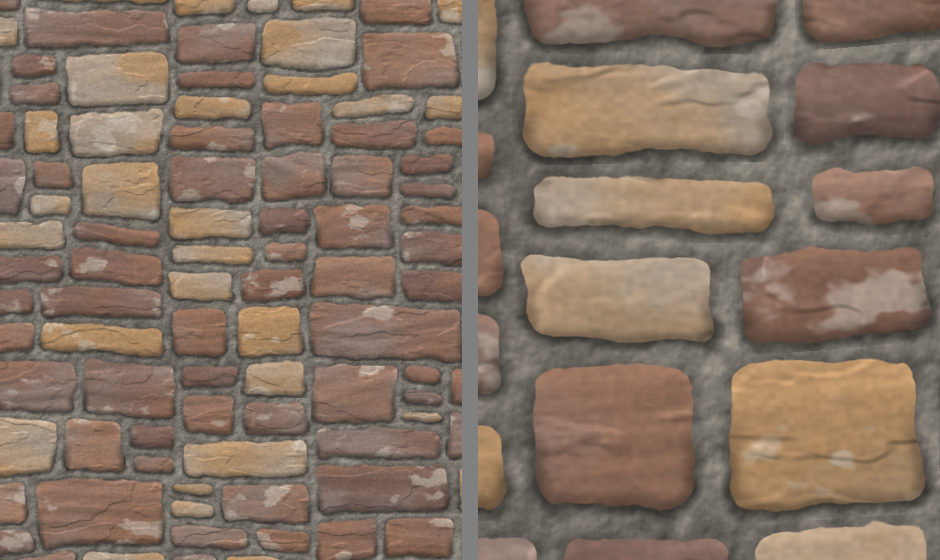
Left: the whole. Right: its middle third, enlarged.
Reproduce this texture procedurally as a Shadertoy shader.

```glsl
float hash(vec2 p) {
    vec3 q = fract(p.xyx * vec3(.1031, .1030, .0973));
    q += dot(q, q.yzx + 33.33);
    return fract((q.x + q.y) * q.z);
}

float noise(vec2 p) {
    vec2 i = floor(p), f = fract(p);
    f = f * f * (3. - 2. * f);
    return mix(mix(hash(i), hash(i + vec2(1, 0)), f.x),
               mix(hash(i + vec2(0, 1)), hash(i + vec2(1, 1)), f.x), f.y);
}

float fbm(vec2 p) {
    float sum = 0., amp = .5;
    for (int i = 0; i < 5; i++) {
        sum += amp * noise(p);
        p = mat2(1.9, .5, -.5, 1.9) * p + 17.3;
        amp *= .5;
    }
    return sum / .97;
}

// Pinwheel of five regions, each cut again and again into stone cells
float findCell(vec2 p, out vec2 lo, out vec2 hi) {
    lo = vec2(-.13, -.06);
    hi = vec2(1., 1.07);
    float seed = 5.;
    if (p.x < .55 && p.y < .36) { hi = vec2(.55, .36); seed = 1.; }
    else if (p.x > .55 && p.y < .64) { lo.x = .55; hi.y = .64; seed = 2.; }
    else if (p.x > .3 && p.y > .64) { lo = vec2(.3, .64); seed = 3.; }
    else if (p.x < .3) { hi.x = .3; lo.y = .36; seed = 4.; }
    else { lo = vec2(.3, .36); hi = vec2(.55, .64); }

    for (int i = 0; i < 9; i++) {
        vec2 size = hi - lo;
        float aspect = size.x / size.y;
        float r = hash(vec2(seed, 11.));
        float minAspect = r > .86 ? .45 : 1.25;
        if (size.x * size.y < mix(.013, .036, r) && aspect > minAspect
            && aspect < 4.3 && size.y < .155) break;
        float cut = mix(.34, .66, hash(vec2(seed, 23.)));
        vec2 mid = mix(lo, hi, cut);
        float side;
        if (aspect > mix(1.5, 2.4, hash(vec2(seed, 37.)))) {
            side = step(mid.x, p.x);
            if (side > .5) lo.x = mid.x; else hi.x = mid.x;
        } else {
            side = step(mid.y, p.y);
            if (side > .5) lo.y = mid.y; else hi.y = mid.y;
        }
        seed = 97. * hash(vec2(seed, 1. + side));
    }
    return seed;
}

// Split sandstone face: soft layers plus a few chipped ledges
float relief(vec2 p, float seed) {
    vec2 s = p + seed;
    float ledge = fbm(s * vec2(6., 13.));
    return .55 * fbm(s * vec2(12., 30.)) + .22 * smoothstep(.55, .6, ledge)
         + .18 * smoothstep(.42, .39, ledge);
}

vec3 stoneColor(vec2 p, float seed) {
    float kind = hash(vec2(seed, 3.)), tone = hash(vec2(seed, 5.));
    vec3 redBrown = mix(vec3(.46, .365, .335), vec3(.59, .46, .385), tone);
    vec3 tan_ = mix(vec3(.67, .55, .42), vec3(.67, .60, .53), tone * tone);
    bool isTan = kind > .64;
    vec3 col = isTan ? tan_ : redBrown;

    vec2 s = p + seed;
    float blotch = fbm(s * vec2(7., 11.));
    vec3 weathered = isTan ? vec3(.63, .58, .53) : vec3(.54, .475, .45);
    vec3 rusty = isTan ? vec3(.68, .52, .35) : vec3(.56, .41, .325);
    col = mix(col, weathered, .75 * smoothstep(.5, .72, blotch));
    col = mix(col, rusty, .6 * smoothstep(.48, .3, blotch));

    float strata = fbm(vec2(s.x * 5., s.y * 75. + 5. * noise(s * 6.)));
    col *= 1. + (isTan ? .2 : .36) * (strata - .5);
    float lime = smoothstep(.67, .74, fbm(s * vec2(15., 24.) + 60.));
    return mix(col, vec3(.76, .72, .67), .55 * lime);
}

void mainImage(out vec4 fragColor, in vec2 fragCoord) {
    vec2 p = fragCoord / iResolution.y;
    float aa = 1.2 / iResolution.y;
    vec2 q = p + .018 * (vec2(noise(p * 7.), noise(p * 7. + 40.)) - .5);

    vec2 lo, hi;
    float seed = findCell(q, lo, hi);

    // Stone outline: skewed rounded box with a broken edge
    vec2 gap = mix(vec2(.006), vec2(.012, .0095),
                   vec2(hash(vec2(seed, 41.)), hash(vec2(seed, 43.))));
    vec2 halfSize = .5 * (hi - lo) - gap;
    vec2 l = q - .5 * (lo + hi);
    l.x += l.y * .16 * (hash(vec2(seed, 47.)) - .5);
    l.y += l.x * .05 * (hash(vec2(seed, 53.)) - .5);
    vec2 b = abs(l) - halfSize + .011;
    float d = length(max(b, 0.)) + min(max(b.x, b.y), 0.) - .011;
    d += .013 * (fbm(p * 32. + seed) - .5);
    float v = l.y / halfSize.y;

    // Mortar, shaded underneath the stone above it
    vec2 up = vec2(-.0012, .0022);
    float grit = fbm(p * 65.);
    vec3 mortar = mix(vec3(.42, .40, .375), vec3(.54, .52, .48), fbm(p * 9. + 5.));
    mortar *= 1. + .5 * (grit - .5) + .9 * (grit - fbm((p + up) * 65.));
    float below = smoothstep(.3, -.8, v);
    mortar *= 1. - mix(.16, .45, below) * smoothstep(.009, 0., d);

    // Stone face lit from above, with rounded rims
    vec3 stone = stoneColor(p, seed);
    float slope = relief(p, seed) - relief(p + up, seed);
    stone *= 1. + clamp(1.5 * slope, -.24, .17);
    float rim = smoothstep(-.011, 0., d);
    stone *= 1. + rim * mix(.07, -.3, smoothstep(.7, -.7, v));
    stone *= 1. + .04 * v;

    vec3 col = mix(stone, mortar, smoothstep(-aa, aa, d));
    col *= 1. + .09 * (noise(p * 260.) - .5);
    fragColor = vec4(col, 1.);
}
```
